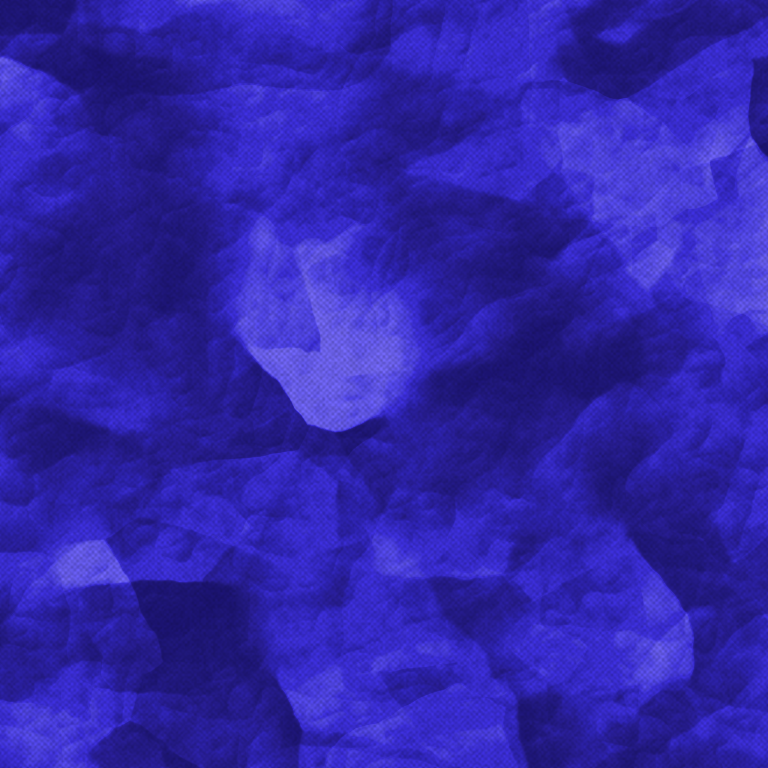
Give the GLSL for this texture, as a three.js fragment shader.

```glsl
// Crumpled indigo paper under a fine print screen. Four sizes of tilted
// facets from soft Voronoi cells give planes and straight creases, faint
// folded noise wrinkles them, and the light runs over a blue violet ramp.

varying vec2 vUv;

vec2 hash22(vec2 p) {
  vec3 q = fract(p.xyx * vec3(0.1031, 0.1030, 0.0973));
  q += dot(q, q.yzx + 33.33);
  return fract((q.xx + q.yz) * q.zy);
}

mat2 rotation(float angle) {
  float c = cos(angle), s = sin(angle);
  return mat2(c, s, -s, c);
}

float noise(vec2 p) {
  vec2 i = floor(p), f = fract(p);
  vec2 u = f * f * f * (f * (f * 6.0 - 15.0) + 10.0);
  float low = mix(hash22(i).x, hash22(i + vec2(1.0, 0.0)).x, u.x);
  float high = mix(hash22(i + vec2(0.0, 1.0)).x, hash22(i + 1.0).x, u.x);
  return mix(low, high, u.y);
}

// Each cell is a plane with its own tone and slope; sharpness sets its edges
float facets(vec2 p, float sharpness) {
  vec2 cell = floor(p);
  float sum = 0.0, total = 0.0;
  for (int j = -1; j <= 1; j++) {
    for (int i = -1; i <= 1; i++) {
      vec2 id = cell + vec2(float(i), float(j));
      vec2 away = p - id - mix(vec2(0.12), vec2(0.88), hash22(id + 17.0));
      vec2 random = hash22(id + 71.0);
      float tone = fract(dot(id, vec2(0.7549, 0.5698)) + 0.55 * random.x);
      float angle = 6.2832 * random.y;
      float slope = dot(away, vec2(cos(angle), sin(angle)));
      // The offset keeps the exponential in range
      float weight = exp(sharpness * (0.4 - dot(away, away)));
      sum += weight * (1.8 * tone - 0.9 + 1.5 * slope);
      total += weight;
    }
  }
  return sum / total;
}

// Height of the small folds, creased where the noise crosses its middle
float foldHeight(vec2 p) {
  float height = 0.0, amplitude = 0.2;
  p *= 5.0;
  for (int i = 0; i < 4; i++) {
    height += amplitude * abs(2.0 * noise(p) - 1.0);
    p = rotation(0.9) * p * 2.1 + 7.3;
    amplitude /= 2.4;
  }
  return height;
}

float mottle(vec2 p) {
  return 0.4 * noise(p * 28.0) + 0.3 * noise(p * 65.0 + 5.0)
       + 0.3 * noise(p * 150.0 + 9.0) - 0.5;
}

float ramp(float a, float b, float x) {
  return clamp((x - a) / (b - a), 0.0, 1.0);
}

vec3 inkColor(float t) {
  vec3 color = mix(vec3(0.10, 0.07, 0.42), vec3(0.12, 0.09, 0.47), ramp(0.0, 0.10, t));
  color = mix(color, vec3(0.15, 0.11, 0.56), ramp(0.10, 0.26, t));
  color = mix(color, vec3(0.17, 0.13, 0.67), ramp(0.26, 0.45, t));
  color = mix(color, vec3(0.22, 0.17, 0.80), ramp(0.45, 0.66, t));
  color = mix(color, vec3(0.31, 0.27, 0.86), ramp(0.76, 0.92, t));
  return mix(color, vec3(0.41, 0.37, 0.89), ramp(0.92, 0.99, t));
}

void main() {
  // Bend the sheet a little so that facet edges run unevenly
  vec2 p = vUv + 3.0;
  p += 0.06 * (vec2(noise(p * 4.0), noise(p * 4.0 + 40.0)) - 0.5);
  p += 0.012 * (vec2(noise(p * 19.0), noise(p * 19.0 + 60.0)) - 0.5);
  p += 0.004 * (vec2(noise(p * 60.0), noise(p * 60.0 + 80.0)) - 0.5);

  // Falling bands, level planes, then smaller dents, with soft and crisp borders
  float sharpness = mix(8.0, 150.0, smoothstep(0.3, 0.7, noise(p * 5.0 + 23.0)));
  float light = 0.9 * facets(rotation(0.95) * p * vec2(2.6, 4.0), sharpness);
  light += 0.46 * facets(rotation(0.15) * p * vec2(4.5, 7.5) + 11.0, sharpness);
  light += 0.28 * facets(rotation(-0.6) * p * vec2(8.0, 13.0) + 31.0, 0.5 * sharpness);
  light += 0.13 * facets(rotation(1.2) * p * vec2(18.0, 26.0) + 53.0, 0.3 * sharpness);

  // Wrinkles lit from the upper left
  vec2 toLight = 0.002 * vec2(-0.5, 0.87);
  light += 0.13 * (foldHeight(p - toLight) - foldHeight(p + toLight)) / 0.004;
  light += 0.65 * mottle(vUv);

  // Even out the tones, then print them through a diagonal dot screen
  float tone = 1.0 / (1.0 + exp(-2.15 * light));
  vec2 screen = 6.2832 * 128.0 * vUv;
  float dots = cos(screen.x) * cos(screen.y);
  float grain = noise(vUv * 330.0) - 0.5;
  vec3 color = inkColor(tone);
  color *= 1.0 + mix(0.04, 0.09, tone) * dots + 0.13 * grain;
  gl_FragColor = vec4(color, 1.0);
}
```
